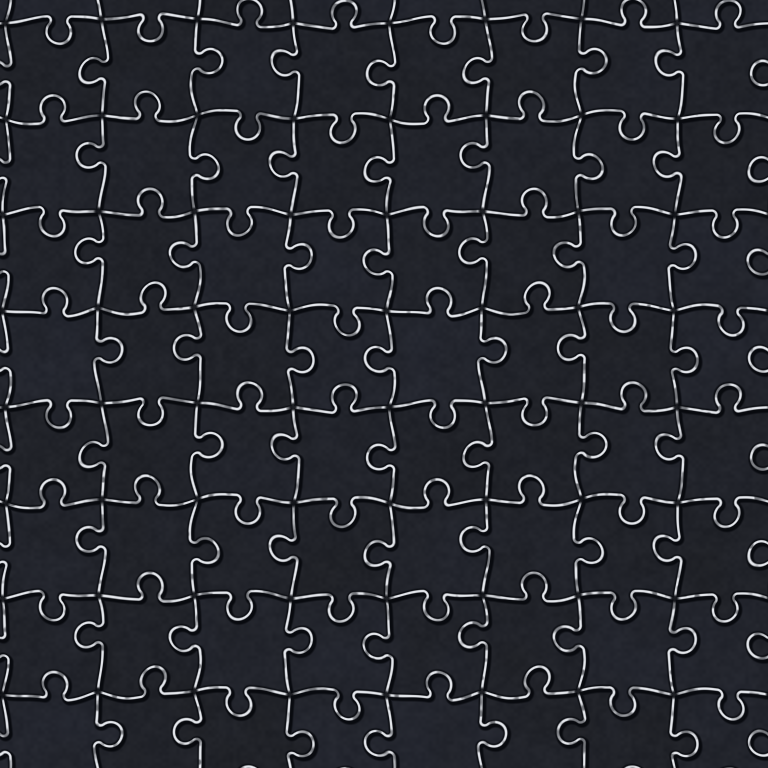
Write a Shadertoy shader that draws this pattern.

```glsl
// Dark interlocking jigsaw pieces with thin worn white seams and a tight shadow.
// Each seam is a signed distance built from straight shoulders, two fillet arcs
// and a round knob; tab directions repeat every four cells, so the sheet tiles.

const float PI = 3.14159265;
const float CELLS = 8.0;                   // pieces across and down
const float PERIOD = 4.0;                  // cells before the tabs repeat
const vec2 GRID_OFFSET = vec2(0.04, 0.78); // first seam crossing, in cells
const int TABS_UP = 0xC323;                // one bit per horizontal seam
const int TABS_RIGHT = 0xA448;             // one bit per vertical seam
const float KNOB_RADIUS = 0.127;
const float KNOB_HEIGHT = 0.162;
const float FILLET = 0.047;
const float SHOULDER_DIP = 0.055;
const float LINE_CORE = 0.004;
const float LINE_EDGE = 0.016;
const vec2 SHADOW_SHIFT = vec2(-0.014, 0.018);
const vec3 SLATE_DARK = vec3(0.121, 0.128, 0.148);
const vec3 SLATE_BLUE = vec3(0.142, 0.152, 0.188);
const vec3 SHADOW = vec3(0.02, 0.027, 0.045);
const vec3 SEAM = vec3(0.89, 0.90, 0.92);
const float GRAIN = 0.036;

float hash(vec2 p) {
    return fract(sin(dot(p, vec2(127.1, 311.7))) * 43758.5453);
}

vec2 wrapCell(vec2 id, float period) {
    return floor(mod(id + 0.5, period));
}

// Value noise that wraps after the given number of lattice cells
float noise(vec2 p, float period) {
    vec2 i = floor(p), f = fract(p);
    f = f * f * (3.0 - 2.0 * f);
    float a = hash(wrapCell(i, period));
    float b = hash(wrapCell(i + vec2(1, 0), period));
    float c = hash(wrapCell(i + vec2(0, 1), period));
    float d = hash(wrapCell(i + vec2(1, 1), period));
    return mix(mix(a, b, f.x), mix(c, d, f.x), f.y);
}

// Signed distance to one seam: p.x runs along it, p.y across it
float seam(vec2 p, vec2 id, int tabs, float seed) {
    vec2 w = wrapCell(id, PERIOD);
    float side = float((tabs >> int(w.x + PERIOD * w.y)) & 1) * 2.0 - 1.0;
    float center = 0.52 + 0.16 * (hash(w + seed) - 0.5);
    float skew = 0.06 * (hash(w + seed + 7.3) - 0.5);
    float height = KNOB_HEIGHT + 0.016 * (hash(w + seed + 3.1) - 0.5);

    // Bend the shoulders away from the tab, then mirror about its axis
    p.y = side * p.y + SHOULDER_DIP * sin(PI * p.x) + skew * sin(2.0 * PI * p.x);
    float end = p.x > center ? 1.0 - center : center;
    p.x = abs(p.x - center);

    float reach = KNOB_RADIUS + FILLET, rise = height - FILLET;
    float spread = sqrt(reach * reach - rise * rise);
    vec2 u = vec2(-spread, rise) / reach;
    vec2 q = p - vec2(spread, FILLET);
    vec2 k = p - vec2(0.0, height);

    float dist = length(vec2(p.x - clamp(p.x, spread, end), p.y));
    bool inNeck = q.x < 0.0 && u.x * q.y - u.y * q.x > 0.0;
    if (inNeck) dist = min(dist, abs(length(q) - FILLET));
    if (u.y * k.x - u.x * k.y > 0.0) dist = min(dist, abs(length(k) - KNOB_RADIUS));

    bool inTab = length(k) < KNOB_RADIUS || (inNeck && length(q) > FILLET);
    return side * (p.y > 0.0 && !inTab ? dist : -dist);
}

// Nearest seam distance; also finds the piece that owns the point
float jigsaw(vec2 g, out vec2 piece) {
    vec2 id = floor(g), f = g - id;
    piece = id;
    float nearest = 1.0;
    for (int n = 0; n < 2; n++) {
        float s = float(n);
        float h = seam(vec2(f.x, f.y - s), id + vec2(0, s), TABS_UP, 1.7);
        float v = seam(vec2(f.y, f.x - s), id + vec2(s, 0), TABS_RIGHT, 19.2);
        nearest = min(nearest, min(abs(h), abs(v)));
        if (n == 0) piece -= vec2(v < 0.0, h < 0.0);
        else piece += vec2(v > 0.0, h > 0.0);
    }
    return nearest;
}

// Gentle periodic wobble of the cutting grid
vec2 wobble(vec2 g) {
    return g + 0.02 * sin(0.5 * PI * g.yx + vec2(0.6, 2.1))
             + 0.008 * sin(3.5 * PI * g.yx + vec2(1.3, 0.4));
}

void mainImage(out vec4 fragColor, in vec2 fragCoord) {
    vec2 uv = fragCoord / iResolution.xy;
    vec2 g = uv * CELLS - GRID_OFFSET;
    float pixel = CELLS / iResolution.y;
    vec2 warped = wobble(g), piece, unused;
    float dist = jigsaw(warped, piece);
    float shadowDist = jigsaw(wobble(g + SHADOW_SHIFT), unused);

    // Mottled, grainy surface with a slight tint per piece
    float cloud = noise(g * 3.0, CELLS * 3.0);
    float grain = 0.5 * noise(g * 12.0, CELLS * 12.0) + 0.5 * noise(g * 27.0, CELLS * 27.0);
    float tint = 0.6 * hash(wrapCell(piece, PERIOD) + 41.0) + 0.4 * cloud;
    vec3 color = mix(SLATE_DARK, SLATE_BLUE, tint) + GRAIN * (grain - 0.5);

    // Tight shadow beside the seam
    float shade = 1.0 - smoothstep(0.022, 0.05, min(shadowDist, dist + 0.008));
    color = mix(color, SHADOW, 0.9 * shade);

    // Worn seam with uneven ink, broken by a dark dot at each crossing
    float ink = noise(g * 16.0 + 0.5, CELLS * 16.0);
    float wear = mix(0.5, 1.0, smoothstep(0.1, 0.55, ink));
    float width = LINE_EDGE + 0.006 * (noise(g * 7.0, CELLS * 7.0) - 0.5);
    float line = 1.0 - smoothstep(LINE_CORE, width + 0.6 * pixel, dist);
    float crossing = length(warped - round(warped));
    line *= mix(0.1, 1.0, smoothstep(0.02, 0.06, crossing));
    color = mix(color, SEAM, line * wear);

    fragColor = vec4(color, 1.0);
}
```
